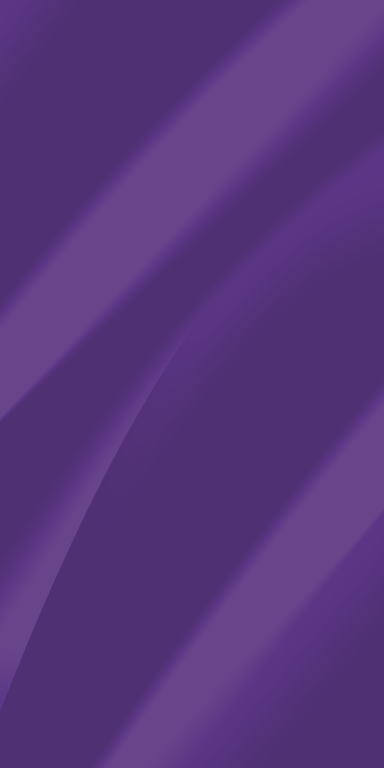
This background is drawn by a Shadertoy shader. Its source:

```glsl
// Draws diagonal satin folds of purple light and shade.
#define SHADE vec3(0.310, 0.188, 0.450)
#define VIOLET vec3(0.360, 0.212, 0.525)
#define SHEEN vec3(0.408, 0.272, 0.545)
#define FRINGE 0.085
#define GLOW_DEPTH 0.27

// Height of a curved crease: start height, slope and bend
float crease(float x, float start, float slope, float bend) {
    return start + x * (slope + bend * x);
}

// Light level 0 is shade, 0.5 is violet, 1 is sheen
vec3 satin(float level) {
    vec3 lower = mix(SHADE, VIOLET, clamp(level * 2.0, 0.0, 1.0));
    return mix(lower, SHEEN, clamp(level * 2.0 - 1.0, 0.0, 1.0));
}

// Wide upper fold, blurring toward the right on its underside
float upperFold(vec2 p) {
    float below = crease(p.x, 1.206, 1.262, -0.238) - p.y;
    float above = p.y - crease(p.x, 0.895, 0.89, 0.0);
    float blur = mix(0.02, 0.23, p.x);
    return smoothstep(-0.02, FRINGE, below) * smoothstep(0.0, blur, above);
}

// Tapering middle fold with a crisp underside and a glow beneath it
float middleFold(vec2 p, float pixel) {
    float below = crease(p.x, 0.555, 1.47, -0.37) - p.y;
    float above = p.y - crease(p.x, 0.146, 2.57, -1.15);
    float along = smoothstep(0.2, 0.62, p.x);
    float blur = mix(0.24, 0.06, smoothstep(0.0, 0.6, p.x));
    float topFade = smoothstep(-0.02, blur, below);
    float corner = smoothstep(0.0, 0.22, length(p - vec2(0.0, 0.13)));
    float band = topFade * mix(1.0, 0.5, along) * mix(0.5, 1.0, corner);
    float glow = 0.5 * topFade * along * smoothstep(-GLOW_DEPTH, 0.0, above);
    return mix(glow, band, smoothstep(-2.0 * pixel, 2.0 * pixel, above));
}

// Lower fold, its sheen falling to violet and then to shade
float lowerFold(vec2 p) {
    float below = crease(p.x - 0.234, 0.0, 1.46, -0.18) - p.y;
    float above = p.y - crease(p.x - 0.43, 0.0, 1.18, 0.0);
    float blur = mix(0.10, 0.012, smoothstep(0.4, 1.0, p.x));
    float sheen = 0.5 * smoothstep(-blur, blur, above);
    float glow = 0.5 * smoothstep(-GLOW_DEPTH - 0.08, 0.0, above);
    return smoothstep(-0.015, FRINGE, below) * (sheen + glow);
}

void mainImage(out vec4 fragColor, in vec2 fragCoord) {
    // Canvas units: width 1, height 2
    vec2 p = fragCoord / iResolution.xy * vec2(1.0, 2.0);
    float pixel = 2.0 / iResolution.y;

    // Faint light in the upper left corner
    float cornerGlow = 0.5 * smoothstep(0.25, 0.0, p.x + (2.0 - p.y) * 0.75);

    float level = max(upperFold(p), middleFold(p, pixel));
    level = max(level, max(lowerFold(p), cornerGlow));
    fragColor = vec4(satin(level), 1.0);
}
```
